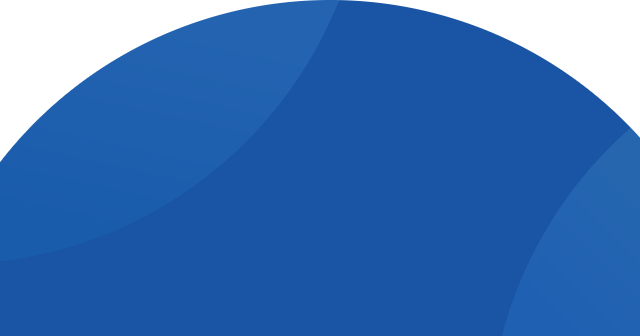
Reproduce this background procedurally as a WebGL 2 fragment shader.

```glsl
#version 300 es
precision highp float;
// A large blue dome on white, crossed by two paler discs of similar size.
// Each disc is a circle distance function with a soft edge; the pale discs
// carry a faint linear gradient and show only inside the dome.

uniform vec2 u_resolution;
out vec4 fragColor;

// Antialiased coverage of a circle, in units of the canvas width
float disc(vec2 p, vec2 center, float radius) {
    float pixel = 1.0 / u_resolution.x;
    return clamp(0.5 - (length(p - center) - radius) / pixel, 0.0, 1.0);
}

void main() {
    // Width spans 0..1, y runs downward from the top edge
    vec2 p = vec2(gl_FragCoord.x, u_resolution.y - gl_FragCoord.y) / u_resolution.x;

    vec3 white = vec3(1.0);
    vec3 blue = vec3(0.098, 0.333, 0.643);

    // Upper left disc: paler at the top, its bands slightly tilted
    float leftFade = smoothstep(0.0, 0.42, p.y - 0.22 * (p.x - 0.25));
    vec3 leftTint = mix(vec3(0.137, 0.388, 0.690), vec3(0.102, 0.361, 0.675), leftFade);

    // Lower right disc: fades diagonally toward its lower left
    float rightFade = smoothstep(-0.75, -0.30, p.y - p.x);
    vec3 rightTint = mix(vec3(0.145, 0.400, 0.686), vec3(0.125, 0.376, 0.702), rightFade);

    // Layer the discs inside the dome, then place the dome on white
    vec3 dome = mix(blue, leftTint, disc(p, vec2(-0.078, -0.241), 0.654));
    dome = mix(dome, rightTint, disc(p, vec2(1.415, 0.690), 0.652));
    vec3 color = mix(white, dome, disc(p, vec2(0.516, 0.652), 0.652));

    fragColor = vec4(color, 1.0);
}
```
